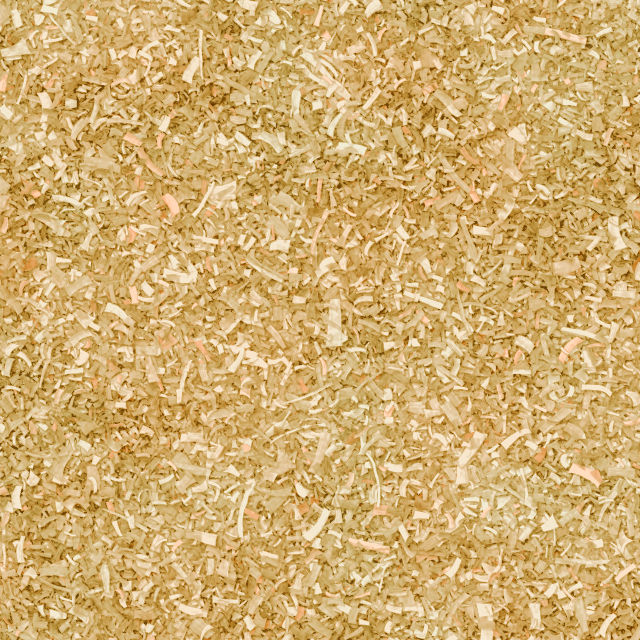
Write a WebGL 1 fragment shader that draws this texture.

```glsl
precision highp float;
// Loose sawdust: layers of bent wood chips, fine grains below and long shavings above.
// Every chip is a warped box scattered on a jittered grid. The layers build up one
// brightness value, with shadows and fibres, and a ramp of wood colours paints it.

uniform vec2 u_resolution;

const vec3 GAP    = vec3(0.34, 0.21, 0.03);
const vec3 BROWN  = vec3(0.49, 0.32, 0.06);
const vec3 OCHRE  = vec3(0.68, 0.50, 0.15);
const vec3 STRAW  = vec3(0.78, 0.63, 0.33);
const vec3 TAN    = vec3(0.84, 0.72, 0.49);
const vec3 CREAM  = vec3(0.89, 0.79, 0.63);
const vec3 PALE   = vec3(0.96, 0.91, 0.81);
const vec3 PEACH_SHIFT = vec3(0.06, -0.05, -0.07);

const int   GRAIN_LAYERS = 9;
const float FINE_CELLS   = 92.0;    // grid cells across the canvas
const float COARSE_CELLS = 50.0;
const float CHIP_CELLS   = 27.0;
const float SHAVING_CELLS = 13.0;
const float EDGE_SOFT    = 0.0013;  // canvas units
const float SHADOW_WIDTH = 0.0042;
const vec2  SHADOW_SHIFT = vec2(-0.0012, 0.0016);
const float SHADOW_DEPTH = 0.29;    // share of the way down to the shadow tone
const float SHADOW_TONE  = -0.05;
const float WARP_SCALE   = 62.0;
const float PEACH_SHARE  = 0.07;

vec4 hash4(vec2 p) {
  float phase = dot(p, vec2(127.1, 311.7));
  return fract(sin(phase + vec4(0.0, 1.7, 3.1, 4.9)) * 43758.5453);
}

float noise(vec2 p) {
  vec2 i = floor(p), f = fract(p);
  f = f * f * (3.0 - 2.0 * f);
  return mix(mix(hash4(i).x, hash4(i + vec2(1.0, 0.0)).x, f.x),
             mix(hash4(i + vec2(0.0, 1.0)).x, hash4(i + vec2(1.0, 1.0)).x, f.x), f.y);
}

// Distance to a bent, tapered box
float chipDistance(vec2 q, vec2 halfSize, float bend, float taper) {
  q.y += bend * q.x * q.x / halfSize.x;
  float width = halfSize.y * (1.0 + taper * q.x / halfSize.x);
  return max(abs(q.x + 0.4 * taper * q.y) - halfSize.x, abs(q.y) - width);
}

// Lays one layer of chips on the surface (x: brightness, y: peach tint).
// Lengths and widths are ranges of half sizes in cells.
void scatter(inout vec2 surface, vec2 uv, float cells, float density,
             vec2 lengths, vec2 widths, vec2 tones, float warp, float seed) {
  vec2 w = uv * WARP_SCALE + seed * 7.3;
  uv += warp * (vec2(noise(w), noise(w + 41.7)) - 0.5);
  vec2 grid = uv * cells + seed * 3.71;
  vec2 cell = floor(grid);
  float soft = max(EDGE_SOFT, 0.7 / min(u_resolution.x, u_resolution.y)) * cells;

  for (int j = -1; j <= 1; j++) {
    for (int i = -1; i <= 1; i++) {
      vec2 id = cell + vec2(float(i), float(j));
      vec4 place = hash4(id + seed * 17.0);
      vec2 p = grid - id - place.xy;
      if (place.w > density || dot(p, p) > 1.0) continue;

      vec4 form = hash4(id + seed * 17.0 + 53.3);
      vec4 look = hash4(id + seed * 17.0 + 91.9);
      float angle = place.z * 6.2832;
      mat2 turn = mat2(cos(angle), -sin(angle), sin(angle), cos(angle));
      vec2 halfSize = vec2(mix(lengths.x, lengths.y, form.x),
                           mix(widths.x, widths.y, form.y * form.y));
      float bend = (form.z - 0.5) * 0.5;
      float taper = (form.w - 0.5) * 0.8;
      vec2 q = turn * p;

      float away = chipDistance(turn * (p + SHADOW_SHIFT * cells), halfSize, bend, taper);
      float shade = SHADOW_DEPTH * (1.0 - smoothstep(0.0, SHADOW_WIDTH * cells, away));
      surface.x = mix(surface.x, min(surface.x, SHADOW_TONE), shade);

      float fibre = noise(vec2(q.x * 2.0, q.y * 4.0 / halfSize.y) + id * 5.1) - 0.5;
      float slope = clamp(q.y / halfSize.y, -1.0, 1.0) * (look.y - 0.5);
      float tone = mix(tones.x, tones.y, look.x) + 0.16 * fibre + 0.3 * slope;
      float tint = look.z < PEACH_SHARE ? 0.4 + 0.8 * look.w : 0.3 * (look.w - 0.5);
      float cover = 1.0 - smoothstep(-soft, soft, chipDistance(q, halfSize, bend, taper));
      surface = mix(surface, vec2(tone, tint), cover);
    }
  }
}

float ramp(float low, float high, float t) {
  return clamp((t - low) / (high - low), 0.0, 1.0);
}

vec3 woodColor(float t) {
  vec3 color = mix(GAP, BROWN, ramp(-0.2, 0.03, t));
  color = mix(color, OCHRE, ramp(0.03, 0.135, t));
  color = mix(color, STRAW, ramp(0.135, 0.31, t));
  color = mix(color, TAN, ramp(0.31, 0.525, t));
  color = mix(color, CREAM, ramp(0.525, 0.745, t));
  return mix(color, PALE, ramp(0.745, 0.96, t));
}

void main() {
  vec2 uv = gl_FragCoord.xy / min(u_resolution.x, u_resolution.y);
  vec2 surface = vec2(0.4 * noise(uv * 150.0), 0.0);

  // Bed of small grains, brighter towards the top
  for (int k = 0; k < GRAIN_LAYERS; k++) {
    float n = float(k);
    float cells = mix(FINE_CELLS, COARSE_CELLS, fract(n * 0.618));
    float lift = 0.1 * (n / float(GRAIN_LAYERS) - 0.7);
    scatter(surface, uv, cells, 0.85, vec2(0.3, 0.75), vec2(0.12, 0.4),
            vec2(0.22, 1.02) + lift, 0.006, n + 1.0);
  }
  // Chips, shavings, thin splinters, then a last dusting of grains
  scatter(surface, uv, CHIP_CELLS, 0.42, vec2(0.25, 0.6), vec2(0.08, 0.25),
          vec2(0.4, 1.05), 0.003, 21.0);
  scatter(surface, uv, SHAVING_CELLS, 0.28, vec2(0.22, 0.5), vec2(0.05, 0.15),
          vec2(0.6, 1.05), 0.002, 22.0);
  scatter(surface, uv, SHAVING_CELLS, 0.25, vec2(0.25, 0.6), vec2(0.025, 0.06),
          vec2(0.55, 1.1), 0.003, 23.0);
  scatter(surface, uv, COARSE_CELLS, 0.4, vec2(0.25, 0.7), vec2(0.08, 0.3),
          vec2(0.3, 1.05), 0.006, 24.0);

  // Fine dust and broad unevenness of the heap, in brightness and in warmth
  float heap = noise(uv * 6.0) + noise(uv * 14.0 + 9.0) - 1.0;
  float tone = surface.x + 0.2 * (noise(uv * 230.0) - 0.5) + 0.14 * heap;
  float tint = surface.y + 0.4 * (noise(uv * 9.0 + 30.0) - 0.4);
  gl_FragColor = vec4(woodColor(tone) + PEACH_SHIFT * tint, 1.0);
}
```
